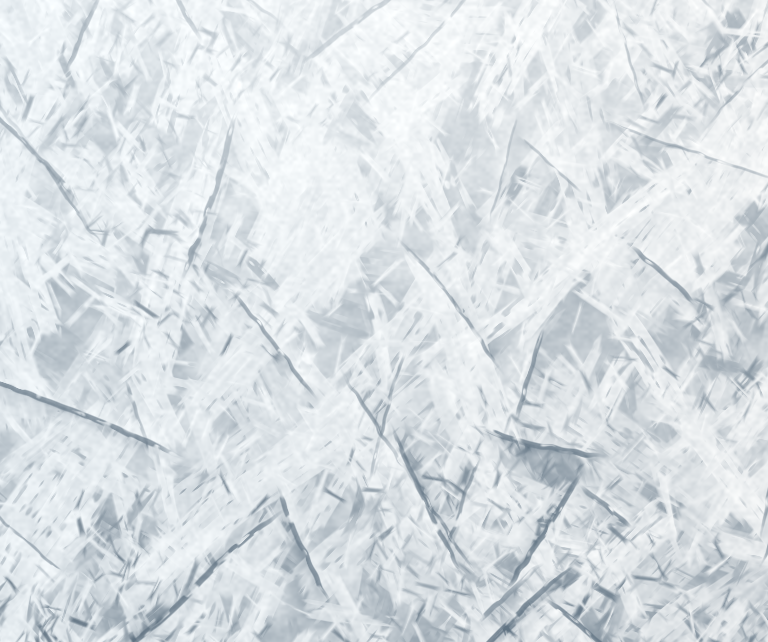
Reproduce this texture procedurally as a Shadertoy shader.

```glsl
// Abstract palette-knife painting: icy white planes, grey dabs and dark angular creases.

vec4 hash4(vec2 p) {
    vec4 q = fract(p.xyxy * vec4(.1031, .1030, .0973, .1099));
    q += dot(q, q.wzxy + 33.33);
    return fract((q.xxyz + q.yzzw) * q.zywx);
}

float noise(vec2 p) {
    vec2 i = floor(p), f = fract(p);
    f = f * f * (3. - 2. * f);
    return mix(mix(hash4(i).x, hash4(i + vec2(1, 0)).x, f.x),
               mix(hash4(i + vec2(0, 1)).x, hash4(i + vec2(1, 1)).x, f.x), f.y);
}

float fbm(vec2 p) {
    return .55 * noise(p) + .3 * noise(p * 2.1 + 7.3) + .15 * noise(p * 4.3 + 3.1);
}

// Knife direction: mostly two steep diagonals, sometimes a shallow one
vec2 knifeDirection(float pick, float jitter) {
    float angle = pick < .48 ? 1. : pick < .8 ? 2.1 : 2.72;
    angle += (jitter - .5) * .7;
    return vec2(cos(angle), sin(angle));
}

vec2 alongAcross(vec2 d, vec2 dir) {
    return vec2(dot(d, dir), dot(d, vec2(-dir.y, dir.x)));
}

// Lays ragged dry strokes over the tone; size is half length and half width in cells
float strokes(float tone, vec2 p, float cells, vec2 size, float shade, float share, float clumped, float seed) {
    vec2 base = floor(p * cells);
    for (int j = -1; j <= 1; j++)
    for (int i = -1; i <= 1; i++) {
        vec2 cell = base + vec2(i, j);
        vec4 h = hash4(cell + seed * 17.3), k = hash4(cell + seed * 29.7 + 91.);
        vec2 centre = (cell + h.xy) / cells;
        float cluster = smoothstep(.4, .66, fbm(centre * 4.5 + 11.) + .1 * (.5 - centre.y));
        if (h.w > share * mix(1., cluster, clumped)) continue;
        vec2 q = alongAcross(p - centre, knifeDirection(k.x, h.z));
        vec2 inside = size * mix(vec2(.5), vec2(1), k.yz) / cells - abs(q);
        float edge = min(inside.x * .4, inside.y);
        if (edge < -.01) continue;
        float streak = noise(q * vec2(13, 125) + h.xy * 60.);
        float grain = noise(q * vec2(45, 190) + k.xy * 60.);
        float mask = smoothstep(-.002, .004, edge + (streak - .5) * min(.014, size.y / cells));
        mask *= .9 * smoothstep(.1, .36, grain);
        tone = mix(tone, shade * mix(.5, 1.5, k.w) + (streak - .5) * .16, mask);
    }
    return tone;
}

// Dark tapered creases with a smudge on one side and clean paint on the other
float creases(float tone, vec2 p, float cells, float share, float seed) {
    vec2 base = floor(p * cells);
    for (int j = -1; j <= 1; j++)
    for (int i = -1; i <= 1; i++) {
        vec2 cell = base + vec2(i, j);
        vec4 h = hash4(cell + seed * 13.7), k = hash4(cell + seed * 23.1 + 57.);
        if (h.w > share) continue;
        vec2 q = alongAcross(p - (cell + h.xy) / cells, knifeDirection(k.x, h.z));
        float halfLength = mix(.3, .75, k.y) / cells;
        float taper = smoothstep(0., .35, 1. - abs(q.x) / halfLength);
        if (taper <= 0.) continue;
        q.y += (noise(vec2(q.x * 55., seed + k.z * 40.)) - .5) * .004;
        float streak = noise(q * vec2(16, 130) + h.xy * 50.);
        float grain = noise(q * vec2(70, 210) + k.xy * 50.);
        float side = q.y * (k.z < .5 ? -1. : 1.);
        float smudge = smoothstep(-.002, .002, side) * exp(-max(side, 0.) / .017);
        float clean = smoothstep(.002, -.003, side) * exp(min(side, 0.) / .03);
        tone *= 1. - .65 * clean * taper;
        tone += .45 * smudge * taper * streak * k.w;
        float width = mix(.0015, .0042, k.w) * (.4 + .6 * taper);
        float line = smoothstep(width + .002, width - .001, abs(q.y));
        line *= taper * smoothstep(.12, .45, grain) * mix(.55, 1., k.w);
        tone = mix(tone, 1., line * .85);
    }
    return tone;
}

void mainImage(out vec4 fragColor, in vec2 fragCoord) {
    vec2 uv = fragCoord / iResolution.xy;
    vec2 p = fragCoord / iResolution.y;
    vec2 bent = p + .016 * (vec2(noise(p * 6.), noise(p * 6. + 31.)) - .5);

    // Grey ground, then broad light planes
    float tone = .12 + .6 * fbm(bent * vec2(16, 22));
    tone = strokes(tone, bent, 9., vec2(.9, .3), .42, .8, 0., 1.);
    tone = strokes(tone, bent, 6., vec2(.9, .3), .2, .95, 0., 2.);
    tone = strokes(tone, bent, 4., vec2(.8, .24), .14, .95, 0., 3.);

    // Clustered grey dabs, scraped over by lighter paint
    tone = strokes(tone, bent, 20., vec2(.85, .27), .46, .85, 1., 4.);
    tone = strokes(tone, bent, 11., vec2(.9, .2), .08, .8, 0., 5.);
    tone = strokes(tone, bent, 3.4, vec2(.8, .13), .07, .7, 0., 6.);
    tone = strokes(tone, bent, 42., vec2(.85, .17), .66, .75, 1., 7.);
    tone = strokes(tone, bent, 27., vec2(.9, .16), .06, .6, 0., 8.);

    tone = creases(tone, bent, 6., .35, 9.);
    tone = creases(tone, bent, 3.6, .75, 10.);
    tone = creases(tone, bent, 2.8, .6, 11.);

    // Bright upper glow, greyer foot, fine relief of the paint
    tone *= mix(1.2, .85, uv.y) * (1. - .45 * smoothstep(.5, .05, distance(uv, vec2(.4, .88))));
    tone += .07 * (1. - uv.y) - .015;
    tone += .1 * (noise(p * vec2(150, 170)) - .5) + .07 * (fbm(p * 60.) - .5);

    vec3 white = mix(vec3(.97, .99, 1), vec3(.98, .985, .985), uv.x);
    vec3 slate = vec3(.5, .56, .61);
    fragColor = vec4(clamp(mix(white, slate, clamp(tone, -.06, 1.25)), 0., 1.), 1);
}
```
